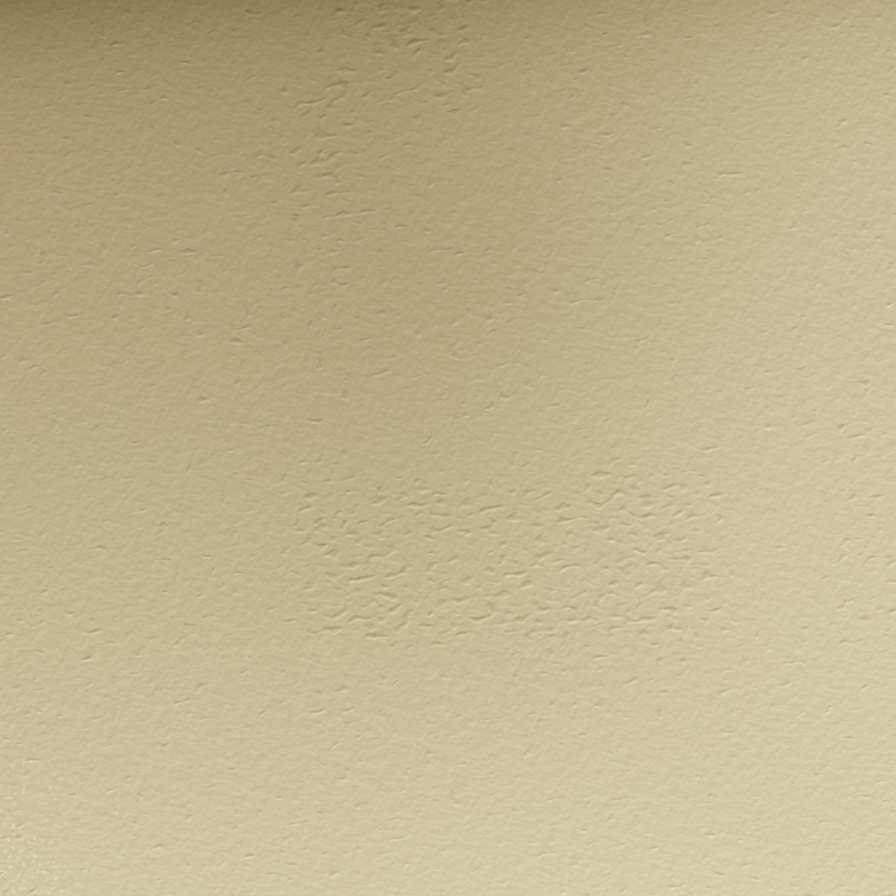
Write a three.js fragment shader that draws this texture.

```glsl
#define GRAIN_SCALE 150.0
#define GRAIN_RELIEF 0.060
#define PIT_SCALE vec2(74.0, 132.0)
#define PIT_RELIEF 0.085
#define PIT_SHADE 0.022
#define LIGHT_STEP vec2(-0.0006, 0.0021)

varying vec2 vUv;

vec2 hash2(vec2 p) {
  vec3 q = fract(p.xyx * vec3(0.1031, 0.1030, 0.0973));
  q += dot(q, q.yzx + 33.33);
  return fract((q.xx + q.yz) * q.zy);
}

vec2 gradientAt(vec2 cell) {
  float angle = 6.2832 * hash2(cell).x;
  return vec2(cos(angle), sin(angle));
}

// Gradient noise, centred on zero
float noise(vec2 p) {
  vec2 i = floor(p), f = fract(p);
  vec2 u = f * f * f * (f * (f * 6.0 - 15.0) + 10.0);
  vec2 e = vec2(1.0, 0.0);
  float low = mix(dot(gradientAt(i), f), dot(gradientAt(i + e), f - e), u.x);
  float high = mix(dot(gradientAt(i + e.yx), f - e.yx),
                   dot(gradientAt(i + 1.0), f - 1.0), u.x);
  return mix(low, high, u.y);
}

float softBox(vec2 p, vec2 lo, vec2 hi) {
  vec2 inside = smoothstep(lo - 0.012, lo + 0.012, p)
              * (1.0 - smoothstep(hi - 0.03, hi + 0.03, p));
  return inside.x * inside.y;
}

// Rough zones where the plaster is pitted more densely
float roughness(vec2 p) {
  float zone = softBox(p, vec2(0.325, 0.29), vec2(0.81, 0.47));
  zone = max(zone, 0.75 * softBox(p, vec2(0.325, 0.87), vec2(0.54, 1.1)));
  zone = max(zone, 0.6 * softBox(p, vec2(0.325, 0.64), vec2(0.43, 0.84)));
  zone = max(zone, 0.8 * softBox(p, vec2(0.94, 0.30), vec2(1.1, 0.46)));
  float drift = noise(p * 7.0 + 4.7) + 0.7 * noise(p * vec2(12.0, 22.0));
  return clamp(zone * (0.75 + 0.7 * drift) + 0.13 + 0.45 * drift, 0.0, 1.0);
}

// Short, nearly level dents that rise slightly to the right
float pits(vec2 p, float rough) {
  p += 0.004 * vec2(noise(p * 45.0), noise(p * 45.0 + 19.3));
  p.y -= 0.12 * p.x;
  float n = noise(p * PIT_SCALE) + 0.35 * noise(p * PIT_SCALE * 0.55 + 8.1);
  float threshold = mix(0.34, 0.02, rough);
  return smoothstep(threshold, threshold + 0.5, n);
}

// Soft bumps, a little wider than tall
float grain(vec2 p) {
  vec2 q = mat2(0.97, 0.24, -0.24, 0.97) * p * GRAIN_SCALE;
  q.x *= 0.85;
  return 0.6 * noise(q) + 0.7 * noise(q * 0.53 + 31.7)
       + 0.4 * noise(q * 1.6 + 11.9);
}

// Broad light falling off towards the upper left
float wallTone(vec2 p) {
  float left = 0.83 - 0.18 * p.y;
  float right = 0.85 - 0.07 * p.y;
  float tone = mix(left, right, smoothstep(0.32, 1.05, p.x));
  tone -= mix(0.10, 0.05, p.x) * exp((p.y - 1.0) / 0.06);
  tone -= 0.02 * smoothstep(0.35, 0.0, p.x) * smoothstep(0.8, 1.0, p.y);
  vec2 band = (p - vec2(0.50, 0.66)) / vec2(0.22, 0.20);
  tone -= 0.014 * exp(-dot(band, band));
  return tone + 0.008 * noise(p * vec2(2.5, 4.0) + 2.4);
}

vec3 plasterColour(float tone) {
  float lit = smoothstep(0.70, 0.88, tone);
  return vec3(tone, tone - mix(0.066, 0.045, lit), tone - mix(0.209, 0.16, lit));
}

// Tiny glints in the lower left corner
float glints(vec2 p) {
  float corner = smoothstep(0.13, 0.0, p.x) * smoothstep(0.24, 0.04, p.y);
  return corner * smoothstep(0.2, 0.55, noise(p * 170.0 + 5.0));
}

void main() {
  vec2 p = vUv;
  float rough = roughness(p);
  float pit = pits(p, rough);

  // Relief is lit from above: a dent has a dark upper and a bright lower edge
  float pitSlope = pits(p + LIGHT_STEP, rough) - pit;
  float grainSlope = grain(p) - grain(p + LIGHT_STEP);

  float tone = wallTone(p);
  tone += GRAIN_RELIEF * grainSlope + PIT_RELIEF * pitSlope;
  tone -= PIT_SHADE * pit;
  tone += 0.09 * glints(p);

  vec3 colour = plasterColour(tone);
  vec2 blush = (p - vec2(0.0, 0.83)) / vec2(0.03, 0.045);
  colour += vec3(0.010, -0.004, -0.006) * exp(-dot(blush, blush));
  gl_FragColor = vec4(colour, 1.0);
}
```
